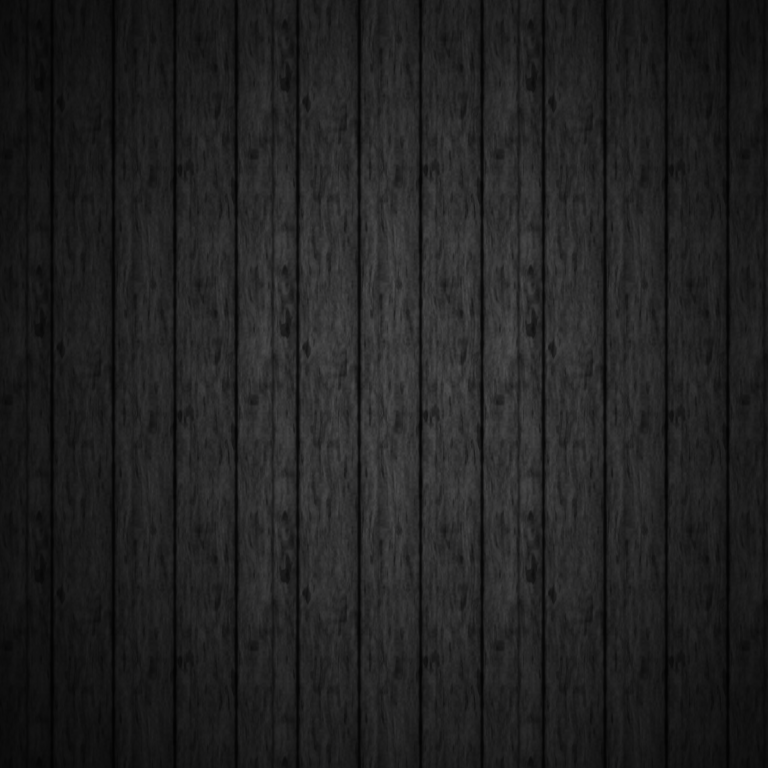
Reproduce this texture procedurally as a Shadertoy shader.

```glsl
// Dark charcoal wood planks, a repeating four-board panel lit softly at the centre.
#define TILE 0.32
#define PLANKS 4.0
#define FIRST_SEAM 0.0677
#define SEAM_HALF_WIDTH 0.0018
#define GRAIN_CONTRAST 0.95
#define LIGHT_CENTRE vec2(0.54, 0.52)
#define LIGHT_FALLOFF 2.9
#define WOOD_COLOR vec3(0.218, 0.218, 0.219)

float hash(vec2 p) {
    vec3 q = fract(p.xyx * 0.1031);
    q += dot(q, q.yzx + 33.33);
    return fract((q.x + q.y) * q.z);
}

// Value noise that wraps over one tile
float noise(vec2 uv, vec2 cells) {
    vec2 p = uv * cells, i = floor(p), f = fract(p);
    f = f * f * (3.0 - 2.0 * f);
    vec2 a = mod(i, cells) + cells, b = mod(i + 1.0, cells) + cells;
    return mix(mix(hash(a), hash(vec2(b.x, a.y)), f.x),
               mix(hash(vec2(a.x, b.y)), hash(b), f.x), f.y);
}

// Layered vertical fibres, curved growth rings and short dark cracks
float woodGrain(vec2 tile) {
    vec2 uv = tile;
    uv.x += 0.022 * (noise(tile, vec2(16.0, 6.0)) - 0.5);
    float broad = noise(uv, vec2(36.0, 4.0)) - 0.5;
    float streak = noise(uv, vec2(84.0, 12.0)) - 0.5;
    float fibre = noise(uv, vec2(128.0, 44.0)) - 0.5;
    float pore = noise(uv, vec2(150.0, 110.0)) - 0.5;
    float rings = sin(38.0 * noise(uv, vec2(12.0, 3.0)));
    float ringArea = smoothstep(0.4, 0.8, noise(tile, vec2(8.0, 4.0)));
    float crack = smoothstep(0.66, 0.9, noise(uv + 0.37, vec2(76.0, 17.0)));
    float tone = 0.26 * broad + 0.34 * streak + 0.28 * fibre + 0.18 * pore;
    return 1.03 + GRAIN_CONTRAST * (tone + 0.09 * rings * ringArea - 0.28 * crack);
}

// Ragged dark stains: centre in xy, radii in zw, all in tile units
float stains(vec2 tile) {
    const vec4 spots[6] = vec4[6](
        vec4(0.95, 0.31, 0.038, 0.10), vec4(0.95, 0.12, 0.025, 0.07),
        vec4(0.50, 0.00, 0.014, 0.08), vec4(0.04, 0.41, 0.030, 0.06),
        vec4(0.54, 0.69, 0.045, 0.07), vec4(0.74, 0.78, 0.020, 0.08));
    float cover = 0.0;
    for (int i = 0; i < 6; i++) {
        vec2 d = (fract(tile - spots[i].xy + 0.5) - 0.5) / spots[i].zw;
        cover = max(cover, exp(-dot(d, d)));
    }
    float ragged = 0.6 * noise(tile, vec2(52.0, 20.0)) + 0.4 * noise(tile, vec2(96.0, 48.0));
    return smoothstep(0.36, 0.62, cover * (0.15 + ragged));
}

// Faint lengthwise splits inside the boards
float splits(vec2 tile) {
    const vec3 positions = vec3(0.33, 0.565, 0.898);
    const vec3 depths = vec3(0.15, 0.18, 0.38);
    float x = tile.x + 0.005 * (noise(tile, vec2(8.0, 9.0)) - 0.5);
    vec3 d = (x - positions) / 0.006;
    return dot(depths, exp(-d * d));
}

void mainImage(out vec4 fragColor, in vec2 fragCoord) {
    vec2 uv = fragCoord / iResolution.xy;
    vec2 tile = fract(vec2(uv.x - FIRST_SEAM, 1.0 - uv.y) / TILE);

    // Each board has its own shade
    float across = fract(tile.x * PLANKS);
    float board = floor(tile.x * PLANKS);
    float shade = woodGrain(tile) * (0.95 + 0.12 * hash(vec2(board, 7.0)));
    shade *= 1.0 - 0.46 * stains(tile);
    shade *= 1.0 - splits(tile);

    // Dark joints with soft shadows and a lighter bevel
    float width = TILE / PLANKS;
    float edge = min(across, 1.0 - across) * width;
    float wear = 0.0012 * (noise(tile, vec2(8.0, 30.0)) - 0.5);
    float pixel = 0.7 / iResolution.x;
    float joint = 1.0 - smoothstep(SEAM_HALF_WIDTH - pixel - 0.0008,
                                   SEAM_HALF_WIDTH + pixel + 0.0008, edge + wear);
    float bevel = (across * width - 0.0055) / 0.0015;
    shade *= 1.0 - 0.32 * exp(-edge / 0.005);
    shade *= 1.0 + 0.13 * exp(-bevel * bevel);
    shade *= 1.0 - 0.74 * joint;

    // Central glow fading into the corners
    vec2 away = uv - LIGHT_CENTRE;
    float light = exp(-LIGHT_FALLOFF * dot(away * vec2(1.1, 0.95), away * vec2(1.1, 0.95)));
    fragColor = vec4(max(WOOD_COLOR * shade * light, 0.0), 1.0);
}
```
